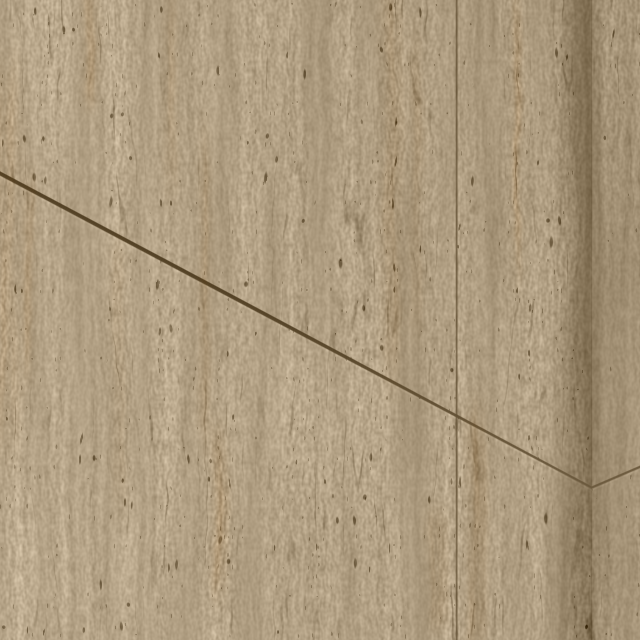
Write a Shadertoy shader that draws this texture.

```glsl
const float STONE_TONE = 0.695;
const vec3 TONE_SHIFT = vec3(0.0, -0.07, -0.18);
const vec3 RUST_TINT = vec3(0.015, -0.008, -0.03);
const float SEAM_X = 0.7135;
const float CORNER_X = 0.9245;
const float JOINT_START = 0.729;
const float JOINT_SLOPE = -0.531;
const float RETURN_SLOPE = 0.43;
const float JOINT_HALF_WIDTH = 0.0027;
const float SEAM_HALF_WIDTH = 0.0014;

// Mineral streaks: centre x, centre y, half width, half length
const int STREAK_COUNT = 12;
const vec4 STREAKS[STREAK_COUNT] = vec4[](
    vec4(0.612, 0.75, 0.016, 0.35), vec4(0.650, 0.72, 0.010, 0.25),
    vec4(0.808, 0.80, 0.007, 0.24), vec4(0.343, 0.20, 0.011, 0.14),
    vec4(0.045, 0.57, 0.008, 0.17), vec4(0.140, 0.93, 0.011, 0.10),
    vec4(0.745, 0.17, 0.013, 0.20), vec4(0.320, 0.55, 0.009, 0.25),
    vec4(0.683, 0.11, 0.014, 0.10), vec4(0.185, 0.42, 0.012, 0.22),
    vec4(0.008, 0.60, 0.022, 0.32), vec4(0.268, 0.86, 0.010, 0.18));
const float STRENGTHS[STREAK_COUNT] = float[](
    0.65, 0.5, 0.8, 1.1, 0.7, 0.8, 0.9, 0.65, 0.7, 0.4, 0.7, 0.5);

vec2 hash2(vec2 cell) {
    vec3 p = fract(cell.xyx * vec3(0.1031, 0.1030, 0.0973));
    p += dot(p, p.yzx + 33.33);
    return fract((p.xx + p.yz) * p.zy);
}

float gradientNoise(vec2 p) {
    vec2 cell = floor(p), f = fract(p);
    vec2 blend = f * f * f * (f * (f * 6.0 - 15.0) + 10.0);
    float corner[4];
    for (int i = 0; i < 4; i++) {
        vec2 offset = vec2(i & 1, i >> 1);
        float angle = 6.2832 * hash2(cell + offset + 71.0).x;
        corner[i] = dot(vec2(cos(angle), sin(angle)), f - offset);
    }
    return 1.4 * mix(mix(corner[0], corner[1], blend.x),
                     mix(corner[2], corner[3], blend.x), blend.y);
}

float streakField(vec2 p) {
    float total = 0.0;
    for (int i = 0; i < STREAK_COUNT; i++) {
        vec2 d = (p - STREAKS[i].xy) / STREAKS[i].zw;
        total += STRENGTHS[i] * exp(-d.x * d.x) * (1.0 - smoothstep(0.6, 1.2, abs(d.y)));
    }
    return total;
}

// Elongated pits, one candidate in each cell
float pits(vec2 p, vec2 grid, float density) {
    vec2 q = p * grid, cell = floor(q);
    vec2 seed = hash2(cell), shape = hash2(cell + 157.0);
    vec2 d = fract(q) - mix(vec2(0.3), vec2(0.7), shape);
    d /= vec2(mix(0.09, 0.22, shape.y), mix(0.10, 0.30, seed.y));
    return step(seed.x, density) * (1.0 - smoothstep(0.45, 1.15, length(d)));
}

// Broken wavy cracks following the bedding
float veins(vec2 p) {
    float ridge = abs(gradientNoise(p * vec2(42.0, 3.0) + 9.0));
    float gaps = gradientNoise(p * vec2(36.0, 13.0) + 31.0);
    return (1.0 - smoothstep(0.02, 0.10, ridge)) * smoothstep(0.02, 0.4, gaps);
}

float lineMask(float d, float halfWidth, float pixel) {
    return 1.0 - smoothstep(halfWidth - pixel, halfWidth + pixel, abs(d));
}

void mainImage(out vec4 fragColor, in vec2 fragCoord) {
    vec2 uv = fragCoord / iResolution.xy;
    float pixel = 0.8 / min(iResolution.x, iResolution.y);

    // Bedding gently bends along its length
    vec2 p = uv;
    p.x += 0.005 * gradientNoise(uv * vec2(9.0, 7.0));
    p.x += 0.0022 * gradientNoise(uv * vec2(35.0, 34.0) + 5.0);

    float bands = gradientNoise(p * vec2(19.0, 1.3) + 3.0);
    float fibres = gradientNoise(p * vec2(85.0, 4.0) + 17.0);
    float grain = gradientNoise(p * vec2(190.0, 48.0));
    float speckle = gradientNoise(uv * vec2(230.0, 150.0) + 40.0);
    float streak = streakField(p) * (0.8 + 0.7 * fibres);
    float roughness = clamp(0.45 + 0.8 * bands + 0.5 * streak, 0.1, 1.2);

    float tone = STONE_TONE + 0.045 * bands + 0.05 * fibres - 0.065 * streak;
    tone += (0.05 * grain + 0.045 * speckle) * (0.6 + roughness);
    tone -= 0.13 * veins(p) * roughness;
    float largePits = pits(p, vec2(66.0, 30.0), 0.10 * roughness);
    float smallPits = pits(p + 0.37, vec2(130.0, 65.0), 0.17 * roughness);
    tone -= 0.26 * largePits + 0.15 * smallPits;

    // Broad light and the shaded inner corner
    tone += 0.02 * (1.0 - smoothstep(0.0, 0.7, uv.x)) - 0.025 * uv.y * uv.x;
    float fromCorner = uv.x - CORNER_X;
    float leftShade = 0.17 * smoothstep(-0.075, 0.0, fromCorner);
    float rightShade = 0.03 + 0.09 * exp(-max(fromCorner, 0.0) / 0.012);
    tone -= mix(leftShade, rightShade, smoothstep(-pixel, pixel, fromCorner));
    tone -= 0.05 * lineMask(fromCorner, 0.001, pixel);

    // Vertical seam with a faint lit edge
    float seam = lineMask(uv.x - SEAM_X, SEAM_HALF_WIDTH, pixel);
    tone += 0.035 * lineMask(uv.x - SEAM_X - 0.004, 0.001, pixel);
    tone = mix(tone, 0.42 + 0.04 * grain, 0.85 * seam);

    // Sloping joint folds upward at the corner
    float slope = fromCorner < 0.0 ? JOINT_SLOPE : RETURN_SLOPE;
    float jointY = JOINT_START + JOINT_SLOPE * CORNER_X + slope * fromCorner;
    float d = (uv.y - jointY) * inversesqrt(1.0 + slope * slope);
    float halfWidth = JOINT_HALF_WIDTH * mix(1.1, 0.65, smoothstep(0.3, 0.95, uv.x));
    tone += 0.03 * lineMask(d + halfWidth + 0.002, 0.001, pixel);
    float jointTone = mix(0.31, 0.42, smoothstep(0.3, 1.0, uv.x)) + 12.0 * max(-d, 0.0);
    tone = mix(tone, jointTone, 0.95 * lineMask(d, halfWidth, pixel));

    vec3 color = vec3(tone) + TONE_SHIFT + RUST_TINT * streak;
    fragColor = vec4(clamp(color, 0.0, 1.0), 1.0);
}
```
